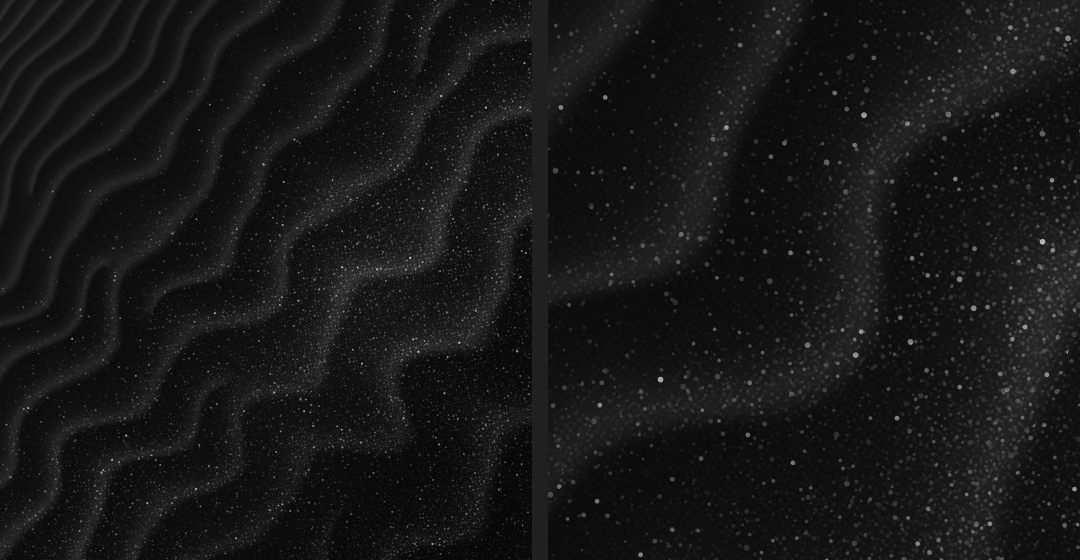
Left, the full canvas; right, a detail of the centre.
Reproduce this texture procedurally as a WebGL 2 fragment shader.

```glsl
#version 300 es
precision highp float;

uniform vec2 u_resolution;
out vec4 outColor;

const float TAU = 6.2831853;
const vec2 ALONG = vec2(0.6, 0.8);
const vec2 ACROSS = vec2(0.8, -0.6);

vec3 hash3(vec2 cell) {
    vec3 h = fract(cell.xyx * vec3(0.1031, 0.1030, 0.0973));
    h += dot(h, h.yxz + 33.33);
    return fract((h.xxy + h.yzz) * h.zyx);
}

mat2 rotation(float angle) {
    float c = cos(angle), s = sin(angle);
    return mat2(c, s, -s, c);
}

// Smooth irregular field in the range -1 to 1
float layeredSines(vec2 p, float frequency) {
    float sum = 0.0, weight = 0.5;
    for (int i = 0; i < 4; i++) {
        float shift = float(i) * 1.7;
        sum += weight * sin(p.x * frequency + shift + 1.3 * sin(p.y * frequency * 0.8 + shift));
        p = rotation(1.1) * p;
        frequency *= 1.7;
        weight *= 0.5;
    }
    return sum;
}

// Each vortex shifts the phase by one turn, so a ripple forks there
float forks(vec2 p) {
    float phase = 0.0;
    for (int i = 0; i < 6; i++) {
        float k = float(i);
        vec2 center = vec2(fract(0.21 + k * 0.618), fract(0.58 + k * 0.382)) * 0.9;
        vec2 d = p - center;
        float turn = mod(k, 2.0) * 2.0 - 1.0;
        phase += turn * atan(dot(d, ACROSS), dot(d, ALONG) * 0.5) / TAU;
    }
    return phase;
}

// Ripple spacing widens with the distance from the far corner
float ripplePhase(vec2 p, float depth) {
    float s = dot(p, ALONG);
    float spread = log(1.0 + 4.3 * max(depth, -0.1)) / 0.115;
    float sway = 0.26 * sin(s * 19.0 + depth * 6.0 + 1.2 * sin(s * 5.0 - depth * 3.0))
               + 0.07 * sin(s * 39.0 - depth * 13.0);
    float bend = 0.4 * layeredSines(p, 4.5);
    return spread + (sway + bend) / (0.65 + 0.6 * max(depth, 0.0)) + forks(p);
}

// Broad faint flank rising to a narrow crest, then a quick shaded fall
float crest(float phase, float softness) {
    float f = fract(phase);
    float rise = smoothstep(0.0, 0.9, f);
    float fall = 1.0 - smoothstep(0.88 - softness, 1.0, f);
    return (0.3 * rise + 0.9 * pow(rise, 5.0)) * fall;
}

// Scattered round grains, at most one per cell
float grains(vec2 p, float size, float radius, float density, float edge) {
    vec2 q = p / size;
    vec2 cell = floor(q);
    vec3 h = hash3(cell + 17.0);
    vec2 center = mix(vec2(0.3), vec2(0.7), h.xy);
    float distanceToGrain = length(q - cell - center) * size;
    float disc = 1.0 - smoothstep(radius - edge * 0.5, radius + edge * 0.8, distanceToGrain);
    float glint = hash3(cell.yx + 71.0).x;
    return disc * step(h.z, density) * (0.2 + 0.8 * glint * glint * glint);
}

void main() {
    vec2 p = gl_FragCoord.xy / u_resolution.y;
    float edge = 1.0 / u_resolution.y;
    float depth = dot(p - vec2(0.0, 1.0), ACROSS);

    // Sand ripples, fading where the sand lies flat
    float patches = 0.5 + 0.5 * layeredSines(p + 3.0, 5.0);
    float nearness = smoothstep(0.25, 1.1, depth);
    float ridge = crest(ripplePhase(p, depth), mix(0.16, 0.08, nearness));
    float strength = mix(0.1, 0.1 * patches, nearness);

    // Haze at the far corner and a lit slope in the middle
    float haze = 0.045 * exp(-depth * 3.0);
    vec2 slope = p - vec2(0.66, 0.5);
    float glow = exp(-pow(dot(slope, ACROSS) / 0.13, 2.0) - pow(dot(slope, ALONG) / 0.35, 2.0));
    float tone = 0.037 + haze + strength * ridge + 0.022 * glow;
    tone *= 1.0 - 0.35 * smoothstep(0.9, 1.25, depth);

    // Glinting grains, coarser and sparser by layer
    float focus = smoothstep(0.2, 0.85, depth);
    float cover = focus * (0.25 + 0.5 * patches + 0.7 * ridge + 0.4 * glow);
    for (int i = 0; i < 4; i++) {
        float k = float(i);
        float size = 0.0046 * pow(1.5, k);
        float radius = 0.0007 + 0.0003 * k;
        float density = cover * mix(0.7, 0.15, k / 3.0);
        float gain = 0.16 + 0.15 * k;
        tone += gain * grains(rotation(0.4 + k) * p + 5.0, size, radius, density, edge);
    }

    // Fine sand texture
    for (int i = 0; i < 2; i++) {
        float angle = 0.9 + 1.3 * float(i);
        float dust = grains(rotation(angle) * p + 9.0, 0.004, 0.001, 0.8, edge);
        tone += dust * mix(0.014, 0.06, focus) * (0.4 + ridge + 0.4 * glow);
    }

    outColor = vec4(vec3(clamp(tone, 0.0, 1.0)), 1.0);
}
```
